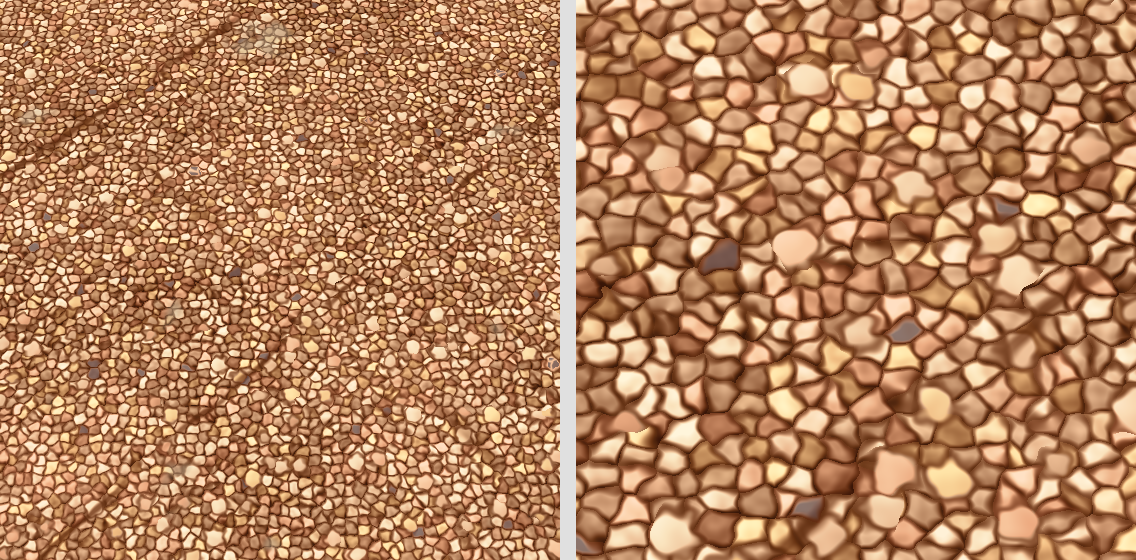
Left, the full canvas; right, a detail of the centre.
This texture is drawn by a WebGL 2 fragment shader. Its source:

```glsl
#version 300 es
precision highp float;
// Weathered exposed-aggregate paving: small tan pebbles crossed by worn diagonal joints.

#define PEBBLE_DENSITY 50.0
#define LARGE_DENSITY 23.0
#define LARGE_SHARE 0.24
#define PERSPECTIVE 0.30
#define SHAPE_WARP 0.32
#define GAP_SOFTNESS 0.42
#define TONE_SPREAD 0.62
#define GRAIN_AMOUNT 0.24
#define JOINT_WIDTH 0.0045
#define JOINT_DEPTH 0.75
#define CEMENT_AMOUNT 0.65

uniform vec2 u_resolution;
out vec4 fragColor;

vec2 hash2(vec2 p) {
  vec3 q = fract(vec3(p.xyx) * vec3(0.1031, 0.1030, 0.0973));
  q += dot(q, q.yzx + 33.33);
  return fract((q.xx + q.yz) * q.zy);
}

vec2 gradientAt(vec2 cell) {
  float angle = 6.28318 * hash2(cell + 17.0).x;
  return vec2(cos(angle), sin(angle));
}

float gradientNoise(vec2 p) {
  vec2 i = floor(p), f = fract(p);
  vec2 u = f * f * f * (f * (f * 6.0 - 15.0) + 10.0);
  vec2 e = vec2(0.0, 1.0);
  float a = dot(gradientAt(i), f);
  float b = dot(gradientAt(i + e.yx), f - e.yx);
  float c = dot(gradientAt(i + e.xy), f - e.xy);
  float d = dot(gradientAt(i + e.yy), f - e.yy);
  return mix(mix(a, b, u.x), mix(c, d, u.x), u.y);
}

// Nearest stone: distance to its centre, gap to the next stone, facing to the light.
vec3 nearestStone(vec2 p, out vec2 id) {
  vec2 base = floor(p), toCentre = vec2(0.0);
  float first = 9.0, second = 9.0;
  for (int y = -1; y <= 1; y++) {
    for (int x = -1; x <= 1; x++) {
      vec2 cell = base + vec2(x, y);
      vec2 d = p - cell - 0.5 - 0.85 * (hash2(cell) - 0.5);
      float dist = length(d);
      if (dist < first) {
        second = first;
        first = dist;
        toCentre = d;
        id = cell;
      } else {
        second = min(second, dist);
      }
    }
  }
  return vec3(first, second - first, dot(toCentre, vec2(-0.5, 0.8)));
}

// Brown-to-cream ramp with evenly spaced stops.
vec3 stoneRamp(float t) {
  vec3 stops[6] = vec3[6](
    vec3(0.40, 0.20, 0.08), vec3(0.54, 0.33, 0.20), vec3(0.66, 0.46, 0.32),
    vec3(0.79, 0.60, 0.45), vec3(0.93, 0.75, 0.59), vec3(0.98, 0.89, 0.74));
  float s = (t - 0.03) / 0.183;
  vec3 color = mix(vec3(0.22, 0.09, 0.03), stops[0], clamp(s + 1.0, 0.0, 1.0));
  for (int i = 1; i < 6; i++)
    color = mix(color, stops[i], clamp(s - float(i - 1), 0.0, 1.0));
  return mix(color, vec3(1.0, 0.96, 0.86), clamp(s - 5.0, 0.0, 1.0));
}

// Broken dark line y = height + slope * x.
float joint(vec2 uv, float height, float slope, float width) {
  float wobble = 0.012 * gradientNoise(uv * 14.0) + 0.006 * gradientNoise(uv * 45.0);
  float d = abs(uv.y - height - slope * uv.x + wobble) / sqrt(1.0 + slope * slope);
  float worn = smoothstep(-0.25, 0.2, gradientNoise(uv * 7.0 + height * 9.0));
  return (1.0 - smoothstep(0.3 * width, 1.8 * width, d)) * worn;
}

void main() {
  vec2 uv = gl_FragCoord.xy / u_resolution.y;
  vec2 ground = vec2(uv.x - 0.5, uv.y) / (1.0 - PERSPECTIVE * uv.y) + 2.0;

  // Small pebbles, with outlines roughened by noise
  vec2 p = ground * PEBBLE_DENSITY;
  vec2 warp = vec2(gradientNoise(p * 1.3), gradientNoise(p * 1.3 + 41.0));
  vec2 id;
  vec3 stone = nearestStone(p + SHAPE_WARP * warp, id);
  vec2 rnd = hash2(id + 71.0);
  float body = smoothstep(0.02, GAP_SOFTNESS, stone.y);
  float tone = 0.09 + body * (0.36 + TONE_SPREAD * rnd.x) + 0.22 * stone.z;
  tone += GRAIN_AMOUNT * gradientNoise(p * 1.9 + 9.0);

  // Scattered larger stones with a shadowed rim
  vec2 largeId;
  vec3 large = nearestStone(ground * LARGE_DENSITY + 0.2 * warp + 5.3, largeId);
  vec2 largeRnd = hash2(largeId + 133.0);
  float radius = 0.24 + 0.18 * largeRnd.y;
  float present = step(largeRnd.x, LARGE_SHARE);
  float rim = present * (1.0 - smoothstep(radius, radius + 0.14, large.x));
  float face = present * (1.0 - smoothstep(radius - 0.12, radius, large.x));
  float largeTone = 0.66 + 0.3 * largeRnd.y + 0.3 * large.z + 0.12 * warp.x;
  tone = mix(mix(tone, 0.12, 0.75 * rim), largeTone, face);
  rnd = mix(rnd, hash2(largeId + 211.0), face);

  // Broad stains and joints
  float stain = gradientNoise(uv * 3.5 + 3.0) + 0.5 * gradientNoise(uv * 9.0);
  tone += 0.12 * stain + 0.05 * (0.5 - uv.y);
  float groove = 0.0;
  for (int i = 0; i < 2; i++) {
    float k = float(i);
    groove = max(groove, joint(uv, 0.68 - 0.74 * k, 0.67 + 0.21 * k, JOINT_WIDTH));
  }
  groove = max(groove, 0.45 * joint(uv, 0.91, -0.82, 2.0 * JOINT_WIDTH));
  tone *= 1.0 - JOINT_DEPTH * groove;

  // Mineral tints: rusty, golden and a few slate grey stones
  vec3 color = stoneRamp(tone);
  float rust = smoothstep(0.6, 0.95, rnd.y) + 0.5 * max(stain, 0.0);
  color *= mix(vec3(1.0), vec3(1.0, 0.88, 0.84), rust * 0.8);
  color *= mix(vec3(1.0), vec3(1.02, 1.0, 0.88), 1.0 - smoothstep(0.1, 0.3, rnd.y));
  float slate = step(0.988, rnd.y) * body;
  color = mix(color, vec3(0.36, 0.29, 0.30), 0.7 * slate);

  // Thin smears of pale cement
  float smear = gradientNoise(uv * vec2(5.0, 7.0) + 23.0) + 0.35 * gradientNoise(uv * 28.0);
  float cement = CEMENT_AMOUNT * smoothstep(0.42, 0.62, smear);
  vec3 cementColor = vec3(0.74, 0.64, 0.52) * (0.8 + 0.35 * tone);
  color = mix(color, cementColor, cement);

  fragColor = vec4(clamp(color, 0.0, 1.0), 1.0);
}
```
